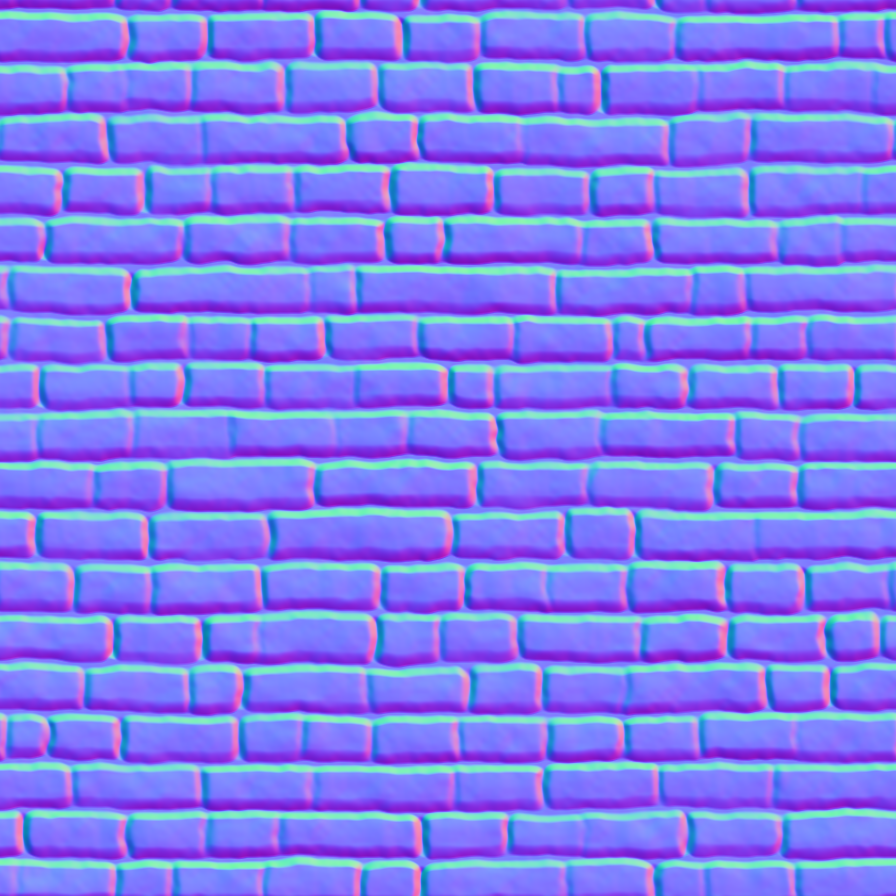
A three.js fragment shader for this texture map:

```glsl
varying vec2 vUv;

float hash(vec2 p) {
  return fract(sin(dot(p, vec2(127.1, 311.7))) * 43758.5453);
}

// Value noise that wraps every 18 units
float noise(vec2 p, float freq) {
  p *= freq;
  vec2 i = floor(p), f = fract(p), period = vec2(18.0 * freq);
  f = f * f * (3.0 - 2.0 * f);
  vec2 a = mod(i, period), b = mod(i + 1.0, period);
  return mix(mix(hash(a), hash(vec2(b.x, a.y)), f.x),
             mix(hash(vec2(a.x, b.y)), hash(b), f.x), f.y);
}

// Per brick: face height, bottom inset, top inset
vec3 brickShape(float column, float row) {
  vec2 id = vec2(column, row);
  return vec3(0.2 + 0.09 * hash(id + 3.7),
              0.06 * hash(id + 17.3),
              0.06 * hash(id + 41.9));
}

// Ramp that is steep at its foot and eases into the top
float bevel(float d, float width) {
  float t = 1.0 - clamp(d / width, 0.0, 1.0);
  return 1.0 - t * t;
}

// Relief of the wall, in units of one course
float wallHeight(vec2 p) {
  vec2 q = p;
  // Courses drift slightly in height, with wavering edges
  q.y += 0.05 * (1.0 - cos(p.y * 0.698132));
  q.y += 0.08 * (noise(p, 0.5) - 0.5) + 0.08 * (noise(p + 5.0, 2.0) - 0.5)
       + 0.03 * (noise(p + 1.0, 5.0) - 0.5);
  q.x += 0.1 * (noise(p + 9.0, 2.0) - 0.5) + 0.04 * (noise(p + 4.0, 5.0) - 0.5);
  float row = mod(floor(q.y), 18.0);
  float y = fract(q.y);

  // Nearest of the jittered upright joints, 7 to 11 in a course
  float count = 7.0 + floor(5.0 * hash(vec2(row, 13.0)));
  float x = q.x * count / 18.0 + hash(vec2(row, 71.0));
  float side = 9.0, joint = 0.0;
  for (int k = -1; k <= 1; k++) {
    float j = floor(x + 0.5) + float(k);
    float jitter = 0.64 * (hash(vec2(mod(j, count), row + 29.0)) - 0.5);
    float s = (x - j - jitter) * 18.0 / count;
    if (abs(s) < abs(side)) {
      side = s;
      joint = mod(j, count);
    }
  }

  // Blend neighbouring bricks across the joint
  vec3 brick = mix(brickShape(mod(joint - 1.0 + count, count), row),
                   brickShape(joint, row), smoothstep(-0.1, 0.1, side));
  float depth = 0.02 + 0.2 * hash(vec2(joint, row + 57.0));
  depth *= 0.6 + 0.8 * noise(p, 2.0);
  float groove = depth * exp(-side * side / 0.009);
  float corner = 0.25 * depth * exp(-side * side / 0.02);

  // Broad lower slope, tight upper slope
  float bed = bevel(y - brick.y - corner, 0.25)
            * smoothstep(0.0, 0.16, 1.0 - y - brick.z - corner);
  float face = brick.x - groove - 0.2 * (y - 0.57) * (y - 0.57);

  // Soft swells, dents and fine grain
  face += 0.08 * (noise(p + 7.0, 1.0) - 0.5) + 0.03 * (noise(p + 2.0, 3.0) - 0.5);

  // Mortar fills some stretches more than others
  float mortar = 0.06 * noise(p + 3.0, 1.0);
  return mix(mortar, face, bed) + 0.006 * noise(p, 7.0);
}

void main() {
  vec2 p = vUv * 18.0 + vec2(0.0, 0.234);
  vec2 e = vec2(0.03, 0.0);
  vec2 slope = vec2(wallHeight(p + e.xy) - wallHeight(p - e.xy),
                    wallHeight(p + e.yx) - wallHeight(p - e.yx)) / (2.0 * e.x);
  vec3 normal = normalize(vec3(-slope, 1.0));
  gl_FragColor = vec4(normal * 0.5 + 0.5, 1.0);
}
```
